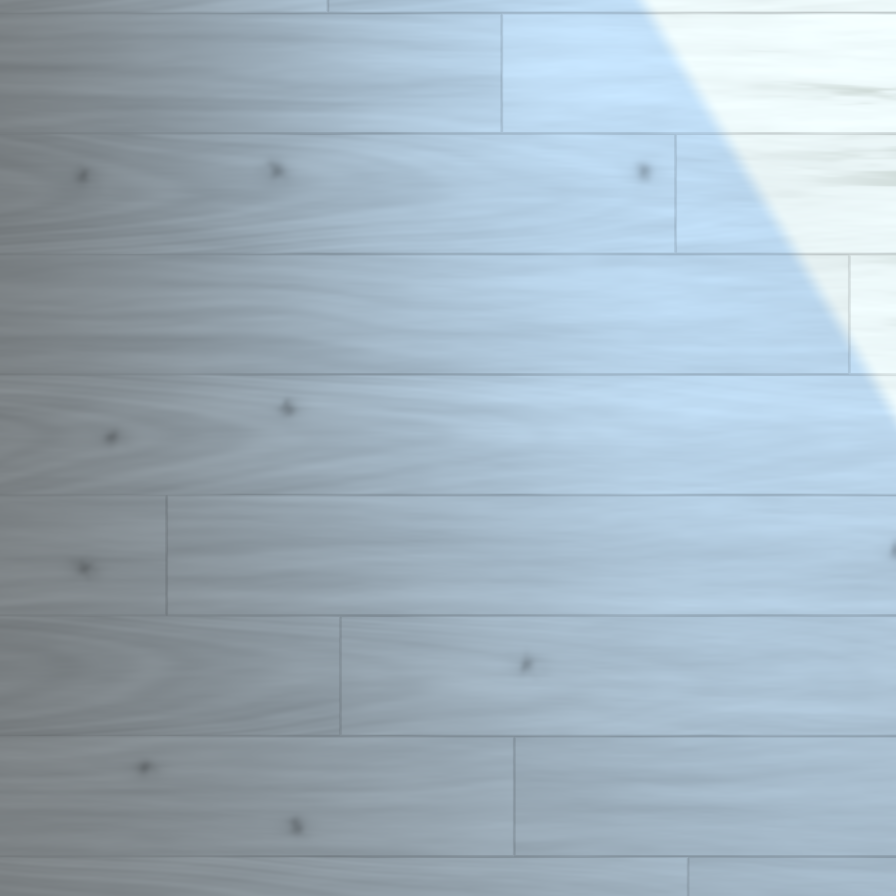
Write a Shadertoy shader that draws this texture.

```glsl
// Grey wood plank floor in cool window light, with a sunlit corner at the upper right.

// Plank layout, in canvas units
const float ROW_HEIGHT   = 0.1345;
const float TOP_SEAM     = 0.9855;
const float PLANK_LENGTH = 1.15;
const float FIRST_JOINT  = 0.56;
const float ROW_STAGGER  = 0.194;
const float SEAM_WIDTH   = 0.0011;

// Strengths
const float SEAM_DARK  = 0.17;
const float JOINT_DARK = 0.12;
const float GRAIN_AMP  = 0.085;
const float RING_AMP   = 0.022;
const float KNOT_DARK  = 0.13;
const float TONE_AMP   = 0.035;

// Light
const vec3 SHADE_COLOR = vec3(0.475, 0.495, 0.505);
const vec3 SKY_COLOR   = vec3(0.75, 0.865, 0.96);
const vec3 SUN_COLOR   = vec3(0.925, 0.97, 0.975);
const vec3 SUN_GRAIN   = vec3(0.70, 0.75, 0.72);
const vec2 SUN_EDGE_A  = vec2(0.716, 1.0);
const vec2 SUN_EDGE_B  = vec2(1.0, 0.535);
const float SUN_BLUR   = 0.012;

float hash(vec2 p) {
    vec3 q = fract(p.xyx * vec3(0.1031, 0.1030, 0.0973));
    q += dot(q, q.yzx + 33.33);
    return fract((q.x + q.y) * q.z);
}

float valueNoise(vec2 p) {
    vec2 i = floor(p), f = fract(p);
    f = f * f * (3.0 - 2.0 * f);
    float low  = mix(hash(i), hash(i + vec2(1, 0)), f.x);
    float high = mix(hash(i + vec2(0, 1)), hash(i + vec2(1, 1)), f.x);
    return mix(low, high, f.y);
}

// Long fibres: noise stretched along the plank, centred on zero
float fibres(vec2 p) {
    p.y += 0.004 * sin(p.x * 9.0 + p.y * 31.0);
    float sum = 0.0, amp = 0.5;
    vec2 freq = vec2(3.5, 48.0);
    for (int i = 0; i < 4; i++) {
        sum += amp * (valueNoise(p * freq + float(i) * 17.3) - 0.5);
        freq *= vec2(2.3, 1.9);
        amp *= 0.65;
    }
    return sum;
}

// Growth rings: nested arches on odd rows, wavy lines on even rows
float rings(vec2 p, float across, float row, float seed) {
    float warp = 5.0 * valueNoise(p * vec2(5.0, 22.0) + seed * 40.0);
    float v = across - 0.4 - 0.2 * seed;
    float arch = 34.0 * (p.x + 1.7 * v * v) + warp;
    float wave = 24.0 * v + 2.0 * sin(p.x * 4.0 + seed * 6.0) + warp;
    float phase = mod(row, 2.0) > 0.5 ? arch : wave;
    return 0.65 * sin(phase) + 0.35 * sin(phase * 2.3 + 1.0);
}

// Sparse dark knots, one jittered point per cell
float knots(vec2 p) {
    vec2 grid = p / vec2(0.22, ROW_HEIGHT);
    vec2 cell = floor(grid);
    vec2 center = vec2(hash(cell + 51.0), hash(cell + 83.0)) * 0.5 + 0.25;
    vec2 d = (grid - cell - center) * vec2(0.22, ROW_HEIGHT);
    d += 0.006 * (valueNoise(p * 90.0) - 0.5);
    float present = step(0.72, hash(cell + 29.0));
    return present * (exp(-dot(d, d) / 0.00007) + 0.35 * exp(-dot(d * d, vec2(900.0, 5000.0))
        ) * smoothstep(0.045, 0.0, length(d)));
}

float line(float dist, float px) {
    return 1.0 - smoothstep(SEAM_WIDTH - 0.5 * px, SEAM_WIDTH + 1.2 * px, dist);
}

// Daylight: dark at the left, strongest at the upper right
float daylight(vec2 p) {
    float peak = mix(0.62, 1.0, smoothstep(0.0, 0.75, p.y));
    float reach = mix(1.0, 0.67, p.y);
    return peak * smoothstep(-0.1, reach, p.x);
}

void mainImage(out vec4 fragColor, in vec2 fragCoord) {
    vec2 p = fragCoord / iResolution.xy;
    float px = 1.0 / iResolution.y;

    // Plank coordinates, rows counted downward
    float down = (TOP_SEAM - p.y) / ROW_HEIGHT;
    float row = floor(down), across = fract(down);
    float along = (p.x - FIRST_JOINT - ROW_STAGGER * row) / PLANK_LENGTH;
    float seed = hash(vec2(floor(along) + 7.0, row + 11.0));

    // Wood surface
    vec2 local = p + vec2(seed * 9.0 + 3.0, seed * 5.0 + 2.0);
    float fibre = fibres(local);
    float ringFade = mix(1.0, 0.3, smoothstep(0.2, 0.7, p.x));
    float wood = GRAIN_AMP * fibre + RING_AMP * ringFade * rings(p, across, row, seed);
    wood += TONE_AMP * (seed - 0.5) - KNOT_DARK * knots(vec2(p.x, down * ROW_HEIGHT));

    // Seams between rows and butt joints, fainter in the shade
    float seam = line(min(across, 1.0 - across) * ROW_HEIGHT, px);
    float joint = line(abs(fract(along + 0.5) - 0.5) * PLANK_LENGTH, px);
    float wear = 0.55 + 0.45 * valueNoise(vec2(p.x * 14.0, row * 3.0 + 20.0));
    float gaps = max(seam * SEAM_DARK * wear * mix(0.3, 1.0, smoothstep(0.1, 0.45, p.x)),
                     joint * JOINT_DARK * mix(0.4, 1.0, wear));

    // Shaded floor, then the sun patch with its soft slanted edge
    vec3 color = mix(SHADE_COLOR, SKY_COLOR, daylight(p)) * (1.0 + wood * 1.3);
    vec2 edge = normalize(SUN_EDGE_B - SUN_EDGE_A);
    float sunSide = dot(p - SUN_EDGE_A, vec2(-edge.y, edge.x));
    float stain = smoothstep(0.05, 0.3, -fibre) * smoothstep(0.0, 0.25, sunSide);
    vec3 sunlit = mix(SUN_COLOR * (1.0 + wood), SUN_GRAIN, 0.6 * stain);
    color = mix(color, sunlit, smoothstep(-SUN_BLUR, SUN_BLUR, sunSide));

    fragColor = vec4(clamp(color * (1.0 - gaps), 0.0, 1.0), 1.0);
}
```
